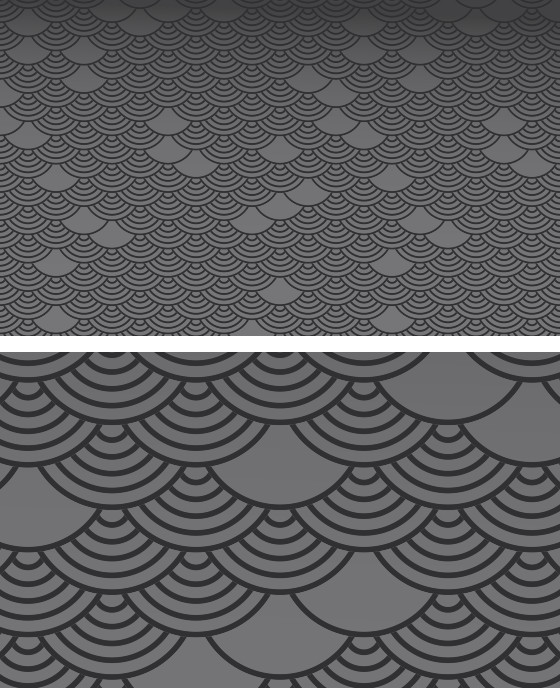
Top, the full canvas; bottom, a detail of the centre.
Give the GLSL for this pattern, as a Shadertoy shader.

```glsl
const float COLUMNS = 10.0;        // scales across the canvas
const float ROW_STEP = 0.2526;     // row spacing, in scale widths
const float FIRST_BOTTOM = 0.651;  // lowest point of row 0, below the top edge
const float RADIUS = 0.5;
const float RINGS = 5.0;
const float LINE_WIDTH = 0.034;
const float PLAIN_CHANCE = 0.125;  // share of scales without inner rings
const float PLAIN_PERIOD = 6.0;    // columns after which plain scales recur
const int OVERLAP = 4;             // rows that can cover one point
const vec3 LINE_COLOR = vec3(0.19, 0.19, 0.20);
const vec3 SHADE_COLOR = vec3(0.26, 0.26, 0.265);
const vec3 FILL_COLOR = vec3(0.465, 0.465, 0.475);
const float SHADE_FALLOFF = 5.0;
const float SHADE_TILT = 0.06;     // deepens the shade toward the right

float hash(vec2 cell) {
    return fract(sin(dot(cell, vec2(12.9898, 78.233))) * 43758.5);
}

// Grey fill, shaded toward the top edge
vec3 background(vec2 uv) {
    float depth = max(1.0 - uv.y - SHADE_TILT * uv.x, 0.0);
    return mix(FILL_COLOR, SHADE_COLOR, exp(-SHADE_FALLOFF * depth));
}

// x: ink of the ring lines, y: coverage of the disc
vec2 scaleShape(vec2 p, float row, float aa) {
    float stagger = 0.5 * mod(row, 2.0);
    float column = floor(p.x - stagger);
    vec2 center = vec2(column + stagger + 0.5,
                       FIRST_BOTTOM + row * ROW_STEP - RADIUS);
    float dist = length(p - center);

    bool plain = hash(vec2(mod(column, PLAIN_PERIOD), row)) < PLAIN_CHANCE;
    float gap = RADIUS / RINGS;
    float ring = plain ? RINGS : clamp(round(dist / gap), 1.0, RINGS);

    float lineEdge = abs(dist - ring * gap) - 0.5 * LINE_WIDTH;
    float discEdge = dist - RADIUS - 0.5 * LINE_WIDTH;
    return 1.0 - smoothstep(-0.5 * aa, 0.5 * aa, vec2(lineEdge, discEdge));
}

void mainImage(out vec4 fragColor, in vec2 fragCoord) {
    // Scale widths, measured from the upper left
    float unit = COLUMNS / iResolution.x;
    vec2 p = vec2(fragCoord.x, iResolution.y - fragCoord.y) * unit;
    float aa = 1.2 * unit;

    // Paint from the lowest row up, so upper rows lie in front
    float reach = 0.5 * (LINE_WIDTH + aa);
    float topRow = ceil((p.y - FIRST_BOTTOM - reach) / ROW_STEP);
    float ink = 0.0;
    for (int i = OVERLAP; i >= 0; i--) {
        vec2 shape = scaleShape(p, topRow + float(i), aa);
        ink = mix(ink, shape.x, shape.y);
    }

    vec3 color = mix(background(fragCoord / iResolution.xy), LINE_COLOR, ink);
    fragColor = vec4(color, 1.0);
}
```
